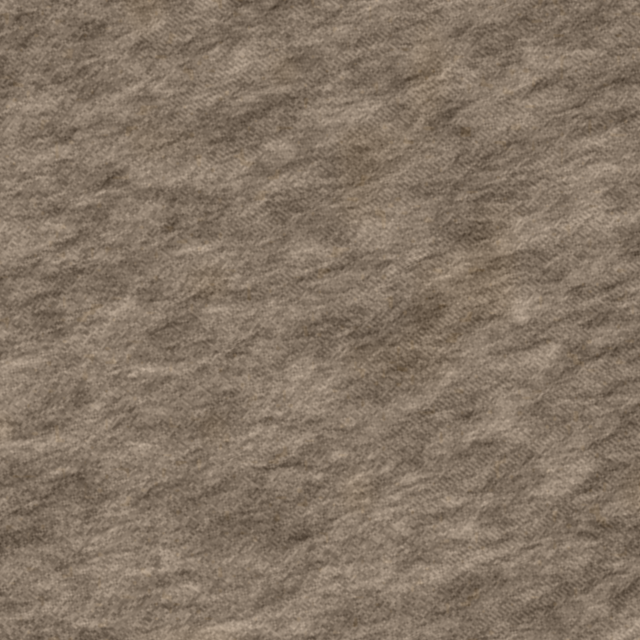
Reproduce this texture procedurally as a Shadertoy shader.

```glsl
const vec3 STONE_MEAN = vec3(0.512, 0.452, 0.391);
const vec3 STONE_RANGE = vec3(0.200, 0.190, 0.178);   // dark to light span
const vec3 OCHRE_SHIFT = vec3(0.030, 0.010, -0.025);
const float CONTRAST = 0.28;
const float STREAK_TILT = 0.34;                       // radians, rising right
const vec2 STREAK_FREQ = vec2(20.0, 38.0);            // cells along, across
const float WARP = 0.13;
const int OCTAVES = 4;
const float GAIN = 0.72;
const vec2 LIGHT_STEP = vec2(-0.002, 0.005);          // towards the light
const float BODY = 0.62;
const float RELIEF = 0.50;
const float BROAD = 0.36;
const float GRAIN = 0.62;
const float GRAIN_FREQ = 300.0;
const float NOISE_DEVIATION = 0.2145;                 // spread of value noise
const mat2 TURN = mat2(0.8, 0.6, -0.6, 0.8);

float hash(vec2 p) {
    return fract(sin(dot(p, vec2(127.1, 311.7))) * 43758.5);
}

// Value noise with zero mean and unit deviation
float noise(vec2 p) {
    vec2 cell = floor(p);
    vec2 f = fract(p);
    f = f * f * (3.0 - 2.0 * f);
    float low = mix(hash(cell), hash(cell + vec2(1.0, 0.0)), f.x);
    float high = mix(hash(cell + vec2(0.0, 1.0)), hash(cell + 1.0), f.x);
    return (mix(low, high, f.y) - 0.5) / NOISE_DEVIATION;
}

// Octaves are turned against each other to hide the lattice
float fbm(vec2 p) {
    float sum = 0.0;
    float power = 0.0;
    float amplitude = 1.0;
    for (int i = 0; i < OCTAVES; i++) {
        sum += amplitude * noise(p);
        power += amplitude * amplitude;
        amplitude *= GAIN;
        p = TURN * p * 1.87 + vec2(17.3, 9.1);
    }
    return sum / sqrt(power);
}

// Turn the canvas so that x runs along the streaks
vec2 streakSpace(vec2 uv) {
    vec2 along = vec2(cos(STREAK_TILT), sin(STREAK_TILT));
    vec2 across = vec2(-along.y, along.x);
    return vec2(dot(uv, along), dot(uv, across)) * STREAK_FREQ;
}

float rockHeight(vec2 uv) {
    vec2 p = streakSpace(uv);
    vec2 bend = vec2(noise(p * 0.8 + 31.0), noise(p * 0.8 + 57.0));
    return fbm(p + WARP * bend);
}

void mainImage(out vec4 fragColor, in vec2 fragCoord) {
    vec2 uv = fragCoord / iResolution.y;

    // Surface tone: height, lit slopes, broad drift and fine grain
    float height = rockHeight(uv);
    float slope = height - rockHeight(uv + LIGHT_STEP);
    float drift = noise(TURN * streakSpace(uv) * 0.5 + 5.0);
    float grain = noise(TURN * uv * GRAIN_FREQ + 83.0);
    float tone = BODY * height + RELIEF * slope + BROAD * drift + GRAIN * grain;
    vec3 color = STONE_MEAN + STONE_RANGE * CONTRAST * tone;

    // Faint ochre stains and flecks
    float stain = smoothstep(1.1, 2.2, noise(uv * 9.0 + 41.0));
    float fleck = smoothstep(1.5, 2.2, noise(uv * 90.0 + 12.0));
    color += OCHRE_SHIFT * (0.3 * stain + 0.5 * fleck);

    fragColor = vec4(clamp(color, 0.0, 1.0), 1.0);
}
```
